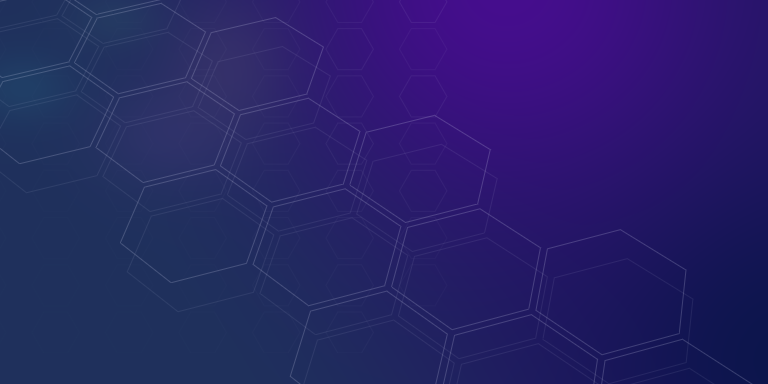
This background is drawn by a Shadertoy shader. Its source:

```glsl
// Tilted outline honeycomb and faint small hexagons over a slate to violet gradient.

const vec3 SLATE    = vec3(0.120, 0.190, 0.360);
const vec3 INDIGO   = vec3(0.125, 0.090, 0.380);
const vec3 VIOLET   = vec3(0.285, 0.048, 0.570);
const vec3 NAVY     = vec3(0.030, 0.080, 0.280);
const vec3 TEAL     = vec3(0.130, 0.300, 0.440);
const vec3 GREEN    = vec3(0.160, 0.280, 0.400);
const vec3 MAUVE    = vec3(0.260, 0.230, 0.430);
const vec3 LAVENDER = vec3(0.210, 0.205, 0.440);
const vec3 LINE     = vec3(0.850, 0.860, 0.960);

// Perspective map from honeycomb axes to the canvas.
const mat3 LATTICE_TO_CANVAS = mat3(
    0.2938, -0.0552, -0.018,
    0.0422, -0.2534, -0.055,
    0.3655,  0.8770,  1.000);

float hash(vec2 cell) {
    vec3 q = fract(cell.xyx * vec3(0.1031, 0.1030, 0.0973));
    q += dot(q, q.yzx + 33.33);
    return fract((q.x + q.y) * q.z);
}

float glow(vec2 p, vec2 center, vec2 radius) {
    vec2 d = (p - center) / radius;
    return exp(-dot(d, d));
}

float stroke(float dist, float halfWidth, float pixel) {
    return clamp((halfWidth - abs(dist)) / pixel + 0.5, 0.0, 1.0);
}

// Hexagonal distance in lattice axes; cell borders lie at 0.5.
float latticeDistance(vec2 d) {
    return max(abs(d.x - d.y) * 0.5,
               max(abs(d.x + 0.5 * d.y), abs(0.5 * d.x + d.y)));
}

// Large outlines: a diagonal band of slightly shrunken cells.
float honeycomb(vec2 p, float pixel) {
    vec3 h = inverse(LATTICE_TO_CANVAS) * vec3(p, 1.0);
    vec2 g = h.xy / h.z;
    vec2 cell = vec2(0.0);
    float nearest = 10.0;
    for (int i = 0; i < 4; i++) {
        vec2 candidate = floor(g) + vec2(i % 2, i / 2);
        float d = latticeDistance(g - candidate);
        if (d < nearest) {
            nearest = d;
            cell = candidate;
        }
    }
    float slope = max(length(vec2(dFdx(nearest), dFdy(nearest))), 1e-5);
    float dist = (nearest - 0.4755) / slope * pixel;
    float diagonal = cell.x - cell.y;
    float inBand = step(-2.5, diagonal) * step(diagonal, 1.5);
    return inBand * stroke(dist, 0.0013, pixel);
}

// Small upright outlines on a rectangular grid with uneven strength.
float smallHexagons(vec2 p, float pixel) {
    vec2 spacing = vec2(0.1914, 0.1230);
    vec2 q = p - vec2(1.102, 0.995);
    vec2 cell = floor(q / spacing + 0.5);
    vec2 d = abs(q - cell * spacing);
    float dist = max(d.y, 0.866 * d.x + 0.5 * d.y) - 0.0535;
    float fade = mix(0.2, 1.0, smoothstep(0.3, 1.05, p.x))
               * mix(0.5, 1.0, smoothstep(0.1, 0.9, p.y));
    float strength = mix(0.6, 1.0, hash(cell + 40.0)) * fade;
    return step(cell.x, 0.5) * step(0.2, p.y + 0.12 * step(cell.x, -0.5))
         * strength * stroke(dist, 0.0013, pixel);
}

vec3 background(vec2 p) {
    float across = p.x * 0.5 + 0.25 * (p.y - 0.5);
    vec3 color = mix(SLATE, INDIGO, smoothstep(0.15, 0.75, across));
    color = mix(color, NAVY, 0.85 * glow(p, vec2(2.05, 0.08), vec2(0.48)));
    color = mix(color, VIOLET, 0.92 * glow(p, vec2(1.32, 1.04), vec2(0.56, 0.53)));
    // Soft lights at the upper left
    color = mix(color, LAVENDER, 0.60 * glow(p, vec2(0.44, 0.65), vec2(0.19, 0.14)));
    color = mix(color, MAUVE, 0.50 * glow(p, vec2(0.59, 0.83), vec2(0.16, 0.18)));
    color = mix(color, GREEN, 0.45 * glow(p, vec2(0.30, 0.95), vec2(0.12, 0.08)));
    color = mix(color, TEAL, 0.50 * glow(p, vec2(0.06, 0.77), vec2(0.13, 0.09)));
    return color;
}

void mainImage(out vec4 fragColor, in vec2 fragCoord) {
    vec2 p = fragCoord / iResolution.y;
    float pixel = 1.0 / iResolution.y;
    vec2 echoOffset = vec2(0.018, -0.0755);

    vec3 color = background(p);
    color = mix(color, LINE, 0.075 * smallHexagons(p, pixel));
    color = mix(color, LINE, 0.085 * honeycomb(p - echoOffset, pixel));
    color = mix(color, LINE, 0.210 * honeycomb(p, pixel));
    fragColor = vec4(color, 1.0);
}
```
